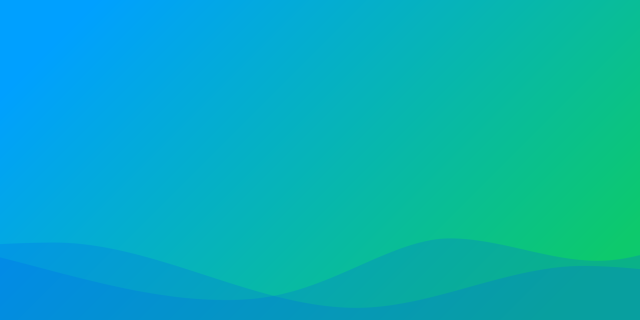
Give the GLSL for this background, as a Shadertoy shader.

```glsl
// A diagonal gradient from azure to green with two translucent blue waves
// along the bottom. Each wave crest eases smoothly between its turning points,
// and the overlap of the two waves is darker because both layers are blended.

const vec3 AZURE = vec3(0.0, 0.628, 1.0);
const vec3 GREEN = vec3(0.05, 0.788, 0.425);
const vec3 WAVE_BLUE = vec3(0.0, 0.35, 0.95);
const float WAVE_OPACITY = 0.21;
const int KNOTS = 5;

// Crest height at x; each knot holds position, height and the skew
// of the slope that leads up to it.
float crestHeight(float x, vec3 knots[KNOTS]) {
    float height = knots[0].y;
    for (int i = 1; i < KNOTS; i++) {
        vec3 from = knots[i - 1];
        vec3 to = knots[i];
        float u = clamp((x - from.x) / (to.x - from.x), 0.0, 1.0);
        height += (to.y - from.y) * smoothstep(0.0, 1.0, pow(u, to.z));
    }
    return height;
}

// Blend a wave over the colour everywhere below its crest.
vec3 addWave(vec3 base, float y, float crest, float softness) {
    float cover = smoothstep(-softness, softness, crest - y);
    return mix(base, WAVE_BLUE, WAVE_OPACITY * cover);
}

void mainImage(out vec4 fragColor, in vec2 fragCoord) {
    vec2 uv = fragCoord / iResolution.xy;
    float softness = 0.75 / iResolution.y;

    // Gradient from the upper left to the lower right, at 45 degrees
    float aspect = iResolution.x / iResolution.y;
    float diagonal = (uv.x * aspect + 1.0 - uv.y) / (aspect + 1.0);
    vec3 color = mix(AZURE, GREEN, clamp((diagonal - 0.1) / 0.8, 0.0, 1.0));

    // Turning points of both crests; the outer ones lie off the canvas
    vec3 longWave[KNOTS] = vec3[KNOTS](
        vec3(-0.25, 0.211, 1.0), vec3(0.085, 0.242, 1.0),
        vec3(0.557, 0.038, 1.0), vec3(0.911, 0.169, 1.0),
        vec3(1.2, 0.125, 1.0));
    vec3 steepWave[KNOTS] = vec3[KNOTS](
        vec3(-0.234, 0.268, 1.0), vec3(0.352, 0.0625, 1.0),
        vec3(0.703, 0.255, 1.2), vec3(0.934, 0.185, 1.0),
        vec3(1.3, 0.395, 1.0));

    color = addWave(color, uv.y, crestHeight(uv.x, longWave), softness);
    color = addWave(color, uv.y, crestHeight(uv.x, steepWave), softness);

    fragColor = vec4(color, 1.0);
}
```
